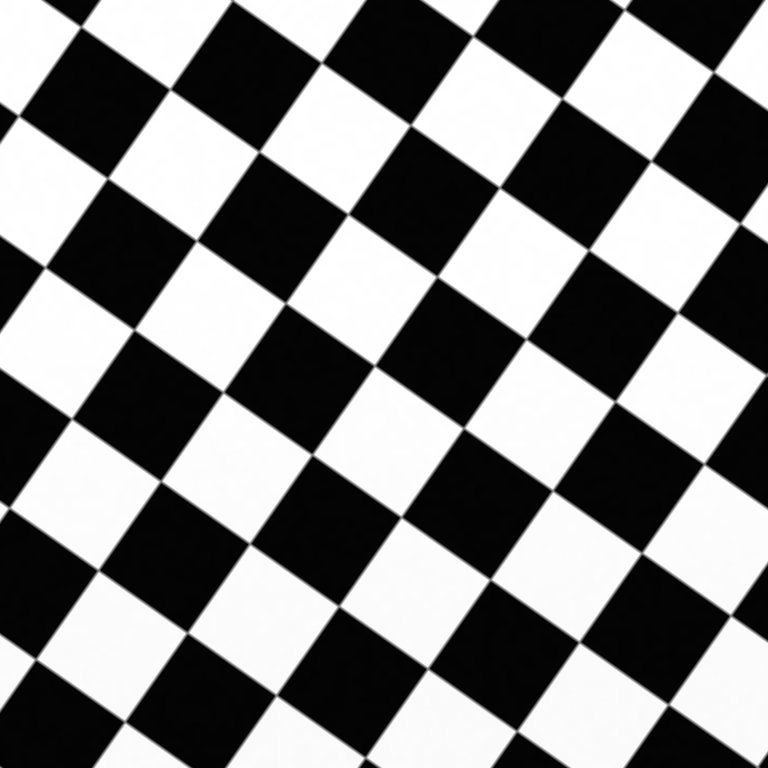
Give the GLSL for this pattern, as a WebGL 1 fragment shader.

```glsl
precision highp float;
// Tilted black and white checkerboard with soft edges and faint mottling.

uniform vec2 u_resolution;

#define CELL_SIZE 0.1416            // side of one square
#define TILT 0.6118                 // clockwise turn in radians
#define CORNER vec2(0.4883, 0.5234) // a corner shared by four squares
#define EDGE_SOFTNESS 0.0024        // half width of the blurred edge
#define BLACK 0.014
#define WHITE_TOP 0.998
#define WHITE_BOTTOM 0.982
#define MOTTLE_SCALE 90.0
#define MOTTLE_AMOUNT 0.006

float hash(vec2 p) {
  return fract(sin(dot(p, vec2(127.1, 311.7))) * 43758.5453);
}

float valueNoise(vec2 p) {
  vec2 i = floor(p);
  vec2 f = fract(p);
  f = f * f * (3.0 - 2.0 * f);
  float low = mix(hash(i), hash(i + vec2(1.0, 0.0)), f.x);
  float high = mix(hash(i + vec2(0.0, 1.0)), hash(i + vec2(1.0, 1.0)), f.x);
  return mix(low, high, f.y);
}

// Distance to the nearest grid line, with a sign that flips at each line.
vec2 alternatingDistance(vec2 p) {
  return abs(mod(p - 0.5, 2.0) - 1.0) - 0.5;
}

void main() {
  float canvasSize = min(u_resolution.x, u_resolution.y);
  vec2 uv = gl_FragCoord.xy / canvasSize;

  // Grid axes: one runs right and down, the other left and down.
  vec2 across = vec2(cos(TILT), -sin(TILT));
  vec2 down = vec2(-sin(TILT), -cos(TILT));
  vec2 offset = uv - CORNER;
  vec2 grid = vec2(dot(offset, across), dot(offset, down)) / CELL_SIZE;

  // The product of both alternating signs gives the checker.
  float softness = max(EDGE_SOFTNESS, 0.75 / canvasSize);
  vec2 side = clamp(alternatingDistance(grid) * CELL_SIZE / softness, -1.0, 1.0);
  float checker = 0.5 + 0.5 * side.x * side.y;

  // Slight shading and mottling.
  float white = mix(WHITE_BOTTOM, WHITE_TOP, smoothstep(0.0, 0.7, uv.y));
  float mottle = (valueNoise(uv * MOTTLE_SCALE) - 0.5) * MOTTLE_AMOUNT;
  float shade = mix(BLACK, white, checker) + mottle;

  gl_FragColor = vec4(vec3(clamp(shade, 0.0, 1.0)), 1.0);
}
```
